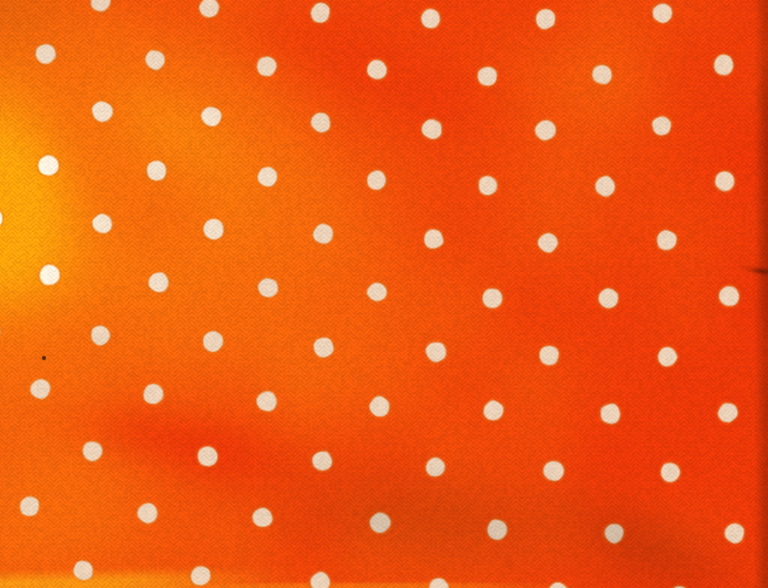
A Shadertoy shader for this pattern:

```glsl
// Cream polka dots on softly lit orange herringbone cloth.
// A staggered lattice is bent by a smooth warp and inverted per pixel to find
// the nearest dots; broad glows, shadows, a fine weave and noise shade the cloth.

const float HEIGHT = 5.88;   // canvas height in cloth units; y runs downward

float hash(vec2 p) {
    vec3 q = fract(vec3(p.xyx) * 0.1031);
    q += dot(q, q.yzx + 33.33);
    return fract((q.x + q.y) * q.z);
}

float noise(vec2 p) {
    vec2 i = floor(p), f = fract(p);
    f = f * f * (3.0 - 2.0 * f);
    return mix(mix(hash(i), hash(i + vec2(1, 0)), f.x),
               mix(hash(i + vec2(0, 1)), hash(i + vec2(1, 1)), f.x), f.y);
}

// Soft elliptical spot, tilted by an angle
float glow(vec2 p, vec2 center, vec2 size, float angle) {
    float c = cos(angle), s = sin(angle);
    vec2 d = p - center;
    d = vec2(c * d.x + s * d.y, c * d.y - s * d.x) / size;
    return exp(-dot(d, d));
}

// Lattice index to cloth position: stretched below, lifted at the right
vec2 latticePoint(vec2 g) {
    float v = g.y * 0.1, side = g.x - 6.0;
    float curl = pow(max((g.x - 7.0) / 5.0, 0.0), 2.0);
    float bulge = 0.05 * abs(side) / 6.0 * exp(-0.25 * (g.y - 5.0) * (g.y - 5.0));
    float x = 3.76 + 0.04 * v + side * (0.552 + 0.042 * v * v * v)
            + curl * (0.17 - 0.12 * v) + bulge;
    float y = 0.155 + 5.53 * v + 0.165 * v * v * v * v
            + 0.028 * side - curl * (0.24 - 0.19 * v);
    return vec2(x, y);
}

// Signed distance to the nearest dot, with slight wobble in place and outline
float dotDistance(vec2 p) {
    vec2 g = (p - vec2(0.4, 0.1)) / 0.56;
    for (int k = 0; k < 3; k++) g += (p - latticePoint(g)) / 0.56;
    float d = 1.0;
    for (int j = 0; j < 2; j++)
    for (int i = 0; i < 2; i++) {
        vec2 id = floor(g) + vec2(i, j);
        if (mod(id.x + id.y, 2.0) < 0.5) continue;   // staggered rows
        vec2 jitter = vec2(hash(id + 40.0), hash(id + 71.0)) - 0.5;
        vec2 r = p - latticePoint(id) - 0.025 * jitter;
        float radius = 0.097 + 0.006 * jitter.x + 0.014 * (noise(p * 14.0) - 0.5);
        d = min(d, length(r) - radius);
    }
    return d;
}

// Brightness of the lit cloth: 0 is deep red, 1 is amber
float clothLight(vec2 p) {
    float light = 0.31 - 0.028 * p.x;
    light += 0.62 * glow(p, vec2(-0.1, 2.1), vec2(0.85, 1.35), 0.0);
    light += 0.36 * glow(p, vec2(1.9, 1.3), vec2(1.6, 0.65), 0.55);
    light += 0.30 * glow(p, vec2(1.6, 2.7), vec2(2.3, 0.95), 0.35);
    light += 0.14 * glow(p, vec2(5.9, 1.3), vec2(0.9, 1.6), 0.0);
    light += 0.16 * glow(p, vec2(0.6, 5.0), vec2(0.9, 0.8), 0.0);
    light -= 0.12 * glow(p, vec2(3.7, 0.7), vec2(1.2, 0.45), 0.4);
    light -= 0.15 * glow(p, vec2(1.7, 4.4), vec2(1.1, 0.3), 0.2);
    return light + 0.10 * (noise(p * 1.3 + 5.0) - 0.5);
}

void mainImage(out vec4 fragColor, in vec2 fragCoord) {
    float pixel = HEIGHT / iResolution.y;
    vec2 p = fragCoord * pixel;
    p.y = HEIGHT - p.y;
    float right = iResolution.x * pixel - p.x;   // distance from the right edge

    // Cloth: three-stop ramp from red through orange to amber
    float light = clamp(clothLight(p), 0.0, 1.0);
    vec3 color = mix(vec3(0.92, 0.20, 0.03), vec3(0.96, 0.41, 0.045), smoothstep(0.0, 0.5, light));
    color = mix(color, vec3(0.99, 0.64, 0.04), smoothstep(0.45, 1.0, light));

    // Yellow hem along the lower left
    float hem = smoothstep(5.68, 5.84, p.y + 0.02 * p.x) * smoothstep(3.2, 0.8, p.x);
    hem = max(hem, 0.5 * smoothstep(5.80, 5.86, p.y) * smoothstep(6.0, 4.0, p.x));
    color = mix(color, vec3(0.98, 0.63, 0.08), 0.8 * hem);

    // Dots: brown fringe, then cream that is whiter on the lit side
    float d = dotDistance(p), edge = max(pixel, 0.015);
    vec3 cream = mix(vec3(0.92, 0.82, 0.72), vec3(1.0, 0.97, 0.90), smoothstep(0.4, 0.9, light));
    float inside = smoothstep(edge, -edge, d);
    color = mix(color, vec3(0.85, 0.47, 0.12), 0.4 * smoothstep(0.04, 0.0, d));
    color = mix(color, cream, inside);

    // Herringbone weave and thread grain
    float zigzag = abs(fract(p.x / 0.12) - 0.5) * 0.12;
    float weave = sin(6.2832 * (p.y + zigzag) / 0.042);
    float grain = noise(p * 45.0) - 0.5;
    color *= 1.0 + (0.035 * weave + 0.09 * grain) * mix(1.0, 0.6, inside);

    // Shadows: lower folds, right edge, a crease and one dark speck
    float shade = 0.10 * glow(p, vec2(4.3, 5.2), vec2(1.3, 0.45), 0.1)
                + 0.12 * glow(p, vec2(6.5, 5.5), vec2(0.8, 0.35), 0.4)
                + 0.06 * glow(p, vec2(0.0, 0.0), vec2(0.6, 0.5), 0.0)
                + 0.30 * smoothstep(0.16, 0.0, right) * (0.6 + 0.4 * noise(p * 2.0))
                + 0.30 * glow(p, vec2(7.6, 2.71), vec2(0.12, 0.03), 0.15)
                + 0.65 * smoothstep(0.03, 0.01, length(p - vec2(0.44, 3.58)));
    color *= 1.0 - shade;

    fragColor = vec4(clamp(color, 0.0, 1.0), 1.0);
}
```
